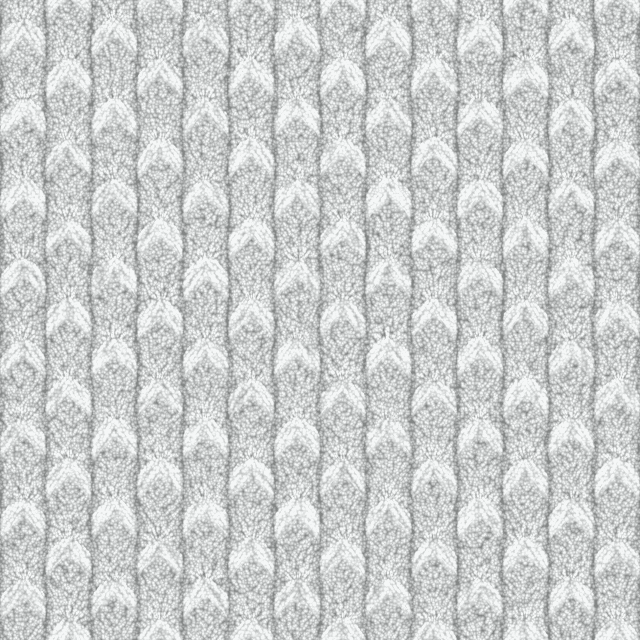
Reproduce this texture procedurally as a three.js fragment shader.

```glsl
// Pale grey knitted fabric: ribbed columns with staggered light chevron stitches.
varying vec2 vUv;

const float PI = 3.14159;
const vec2 REPEATS = vec2(14.0, 8.0); // columns across, stitches down each column

vec2 hash2(vec2 p) {
  return fract(sin(vec2(dot(p, vec2(127.1, 311.7)), dot(p, vec2(269.5, 183.3)))) * 43758.5);
}

// Cellular noise wrapping at the given period: bright flecks around zero.
float flecks(vec2 p, vec2 period) {
  vec2 cell = floor(p);
  float nearest = 2.0;
  for (int j = -1; j <= 1; j++) {
    for (int i = -1; i <= 1; i++) {
      vec2 neighbour = cell + vec2(float(i), float(j));
      vec2 point = neighbour + hash2(mod(neighbour, period));
      nearest = min(nearest, distance(p, point));
    }
  }
  return 0.45 - nearest;
}

void main() {
  // Column borders sway so that each light stitch bulges into its neighbours
  vec2 p = vUv * REPEATS;
  p.x += 0.03 * cos(PI * p.x) * cos(2.0 * PI * (p.y - 0.42));

  // Local stitch coordinates, in column widths; odd columns shift half a stitch
  float column = floor(p.x);
  float x = p.x - column - 0.5;
  float side = abs(x);
  float rows = p.y + 0.5 * mod(column, 2.0) - 0.02;
  vec2 seed = hash2(mod(vec2(column, floor(rows)), REPEATS)) - 0.5;
  float y = (fract(rows) - 0.5) * 1.75;
  x += 0.06 * seed.y * (1.0 - 2.0 * side);

  // Yarn fibres: steep chevrons, crossing strands, and fine fuzz
  float chevron = flecks(vec2(p.x * 4.0, (p.y + 0.85 * side) * 11.0), REPEATS * vec2(4.0, 11.0));
  float strands = flecks(vec2(p.x * 7.0, (p.y - 0.6 * side) * 11.0), REPEATS * vec2(7.0, 11.0));
  float grain = flecks(p * vec2(15.0, 26.0), REPEATS * vec2(15.0, 26.0));

  // Short strokes that fan out above the apex of the light stitch
  vec2 ray = vec2(x, y - 0.28);
  float spread = atan(ray.x, max(ray.y, 0.02));
  float rays = flecks(vec2(spread * 4.5, length(ray) * 4.0) + 40.0 + 30.0 * seed, vec2(200.0));
  float fanned = smoothstep(0.1, 0.2, ray.y) * (1.0 - smoothstep(0.36, 0.54, length(ray)));

  // Light stitch: a rounded arch with a deep notch between its two legs
  float ragged = 0.2 * chevron + 0.08 * grain;
  float top = 0.41 + 0.06 * seed.x - 1.6 * x * x + 0.4 * ragged;
  float bottom = 0.04 + 0.08 * seed.y - 1.05 * sqrt(x * x + 0.002) + ragged;
  float cap = smoothstep(-0.06, 0.05, top - y) * smoothstep(-0.07, 0.07, y - bottom);
  cap *= 1.0 - smoothstep(0.43, 0.5, side);

  // Grey stitch, shaded under the notch and beside the next arch
  float upper = smoothstep(-0.1, 0.1, y);
  float grey = 0.79 + mix(0.28 * strands, 0.42 * rays + 0.025, fanned) + 0.34 * grain;
  grey -= 0.05 * (1.0 - upper) * exp(-4.0 * max(bottom - y, 0.0));
  grey -= 0.06 * upper * exp(-9.0 * max(y - top, 0.0)) * smoothstep(0.15, 0.42, side);

  // Light stitch fibres, with a faint crease down the middle
  float light = 0.905 + 0.03 * seed.x + 0.3 * chevron + 0.25 * grain;
  light -= 0.05 * exp(-200.0 * x * x) * (1.0 - smoothstep(0.1, 0.35, y));
  float tone = mix(grey, light, cap);

  // Narrow dark grooves between the columns, broken up by fuzz
  float groove = smoothstep(0.39, 0.49, side + 0.06 * strands);
  tone -= groove * (0.15 - 0.07 * cap);
  tone = clamp(tone, 0.52, 0.965);
  gl_FragColor = vec4(vec3(tone) + vec3(-0.006, 0.004, 0.003), 1.0);
}
```
